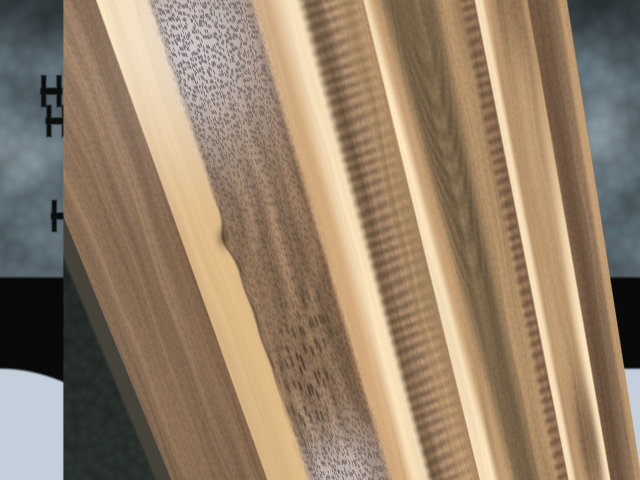
Write a Shadertoy shader that draws this texture.

```glsl
// A fan of walnut and sapwood planks lies across a dim grey workshop.
// One plank coordinate s follows the converging seams; tones are laid across it,
// then layered sines give the grain and cellular noise gives pores and mottling.

const float FAN_SHIFT = 0.398;      // sideways drift of the planks, top to bottom
const float FAN_NARROW = 0.205;     // how much the planks converge
const float BOARD_LEFT = -0.052;
const float BOARD_RIGHT = 1.181;
const float CUT_X = 0.132;          // upright edge of the left backdrop
const float SHELF_Y = 0.578;
const float RIPPLE_FREQ = 278.0;
const float GRAIN_DEPTH = 0.075;
const float PORE_DEPTH = 0.25;
const vec3 WALNUT = vec3(0.56, 0.45, 0.35);
const vec3 UMBER = vec3(0.45, 0.35, 0.265);
const vec3 TAN = vec3(0.74, 0.60, 0.44);
const vec3 SAP = vec3(0.86, 0.72, 0.53);
const vec3 CREAM = vec3(0.97, 0.88, 0.73);
const vec3 GLARE = vec3(0.87, 0.85, 0.88);
const vec3 STEEL = vec3(0.37, 0.43, 0.46);
const vec3 COAL = vec3(0.11, 0.13, 0.12);
const vec3 PAPER = vec3(0.77, 0.81, 0.86);

vec2 hash2(vec2 p) {
    vec3 a = fract(p.xyx * vec3(0.1031, 0.1030, 0.0973));
    a += dot(a, a.yzx + 33.33);
    return fract((a.xx + a.yz) * a.zy);
}

// Distance to the nearest scattered cell point
float cells(vec2 p) {
    vec2 id = floor(p), f = fract(p);
    float d = 4.0;
    for (int j = -1; j <= 1; j++)
        for (int i = -1; i <= 1; i++) {
            vec2 o = vec2(i, j);
            vec2 r = o + hash2(id + o) - f;
            d = min(d, dot(r, r));
        }
    return sqrt(d);
}

// Long fibres, wandering slowly down the plank
float grain(float s, float t) {
    float w = s + 0.006 * sin(t * 7.0 + s * 23.0) + 0.002 * sin(t * 23.0 + s * 60.0);
    float g = 0.0, f = 75.0, a = 0.5;
    for (int i = 0; i < 5; i++) {
        g += a * sin(w * f + 2.0 * sin(w * f * 0.37 + t * 3.0) + float(i));
        f *= 1.83;
        a *= 0.72;
    }
    return g;
}

float band(float s, float a, float b, float soft) {
    return smoothstep(a - soft, a + soft, s) * (1.0 - smoothstep(b - soft, b + soft, s));
}

float blob(vec2 p, vec2 centre, vec2 size) {
    vec2 d = (p - centre) / size;
    return exp(-dot(d, d));
}

void lay(inout vec3 c, vec3 tone, float s, float edge, float soft) {
    c = mix(c, tone, smoothstep(edge - soft, edge + soft, s));
}

vec3 backdrop(vec2 q, float px) {
    // Mottled wall, dim at the top
    float m = sin(q.x * 31.0 + 2.0 * sin(q.y * 17.0)) * sin(q.y * 21.0 + q.x * 9.0);
    vec3 c = STEEL * (0.92 + 0.12 * m + 0.16 * (0.5 - cells(q * 32.0)));
    c *= mix(0.55, 1.0, smoothstep(0.0, 0.15, q.y));
    c += 0.14 * blob(q, vec2(0.03, 0.32), vec2(0.09, 0.06));
    c += 0.14 * blob(q, vec2(1.26, 0.27), vec2(0.06, 0.09));
    // Dark brackets against the left wall
    for (int i = 0; i < 3; i++) {
        float k = float(i);
        vec2 b = abs(q - vec2(0.107 + 0.011 * k, 0.19 + 0.062 * k + 0.068 * k * (k - 1.0)));
        float d = min(max(b.x - 0.022, b.y - 0.006), max(abs(b.x - 0.016) - 0.004, b.y - 0.032));
        c = mix(c, COAL * 0.4, 1.0 - smoothstep(-px, 0.004, d));
    }
    // Black shelf and pale sheet below it
    lay(c, vec3(0.035, 0.035, 0.037), q.y, SHELF_Y, 0.004);
    float sheet = 0.768 + 1.6 * q.x * q.x * step(q.x, 0.5);
    lay(c, PAPER, q.y, sheet, 0.004);
    return c;
}

vec3 planks(vec2 q, float s, float px) {
    float t = q.y, e = 1.3 * px;
    // Base tones from left to right
    vec3 c = mix(WALNUT * 1.04, WALNUT * 0.93, t);
    lay(c, UMBER * 1.1, s, 0.17, 0.035);
    lay(c, mix(CREAM, SAP, smoothstep(0.05, 0.5, t)), s, 0.200, e);
    float bulge = 0.012 * blob(q, vec2(0.465, 0.505), vec2(0.06, 0.035));
    lay(c, WALNUT, s, 0.311 - bulge, 0.008);
    lay(c, UMBER * 1.1, s, 0.495, 0.03);
    lay(c, TAN * 1.1, s, 0.521, 0.009);
    lay(c, CREAM, s, 0.574, 0.022);
    lay(c, UMBER * vec3(1.08, 1.11, 1.10), s, 0.626, 0.012);
    lay(c, WALNUT * 1.09, s, 0.665, 0.012);
    lay(c, TAN * 0.92, s, 0.697, 0.017);
    lay(c, CREAM, s, 0.757, e);
    lay(c, TAN, s, 0.768 + 0.035 * t, 0.012);
    lay(c, WALNUT * vec3(0.85, 0.88, 0.84), s, 0.797 + 0.05 * t, 0.018);
    lay(c, TAN * 0.91, s, 0.905, 0.018);
    lay(c, UMBER * 1.2, s, 0.962, 0.009);
    lay(c, CREAM, s, 0.989, e);
    lay(c, TAN, s, 1.007, 0.007);
    lay(c, mix(TAN, CREAM, smoothstep(0.1, 0.7, t)), s, 1.078, 0.012);
    lay(c, UMBER, s, 1.099, e);
    lay(c, WALNUT, s, 1.14, 0.016);
    lay(c, TAN, s, 1.163, 0.006);
    c = mix(c, UMBER, 0.65 * band(s, 1.03, 1.085, 0.012)
        * (blob(vec2(0.0, t), vec2(0.0), vec2(1.0, 0.14)) + blob(vec2(0.0, t), vec2(0.0, 0.92), vec2(1.0, 0.13))));

    // Fibres, cross ripples and nested arches
    float dark = 1.0 - smoothstep(0.45, 0.75, c.g);
    c *= 1.0 + GRAIN_DEPTH * (0.4 + dark) * grain(s, t);
    float bars = sin(t * RIPPLE_FREQ + s * 90.0 + sin(t * 37.0));
    c *= 1.0 + bars * (0.12 * band(s, 0.625, 0.695, 0.012) + 0.06 * band(s, 0.69, 0.745, 0.015)
        + 0.13 * band(s, 0.958, 0.986, 0.006));
    float arch = t + 75.0 * (s - 0.862) * (s - 0.862);
    c *= 1.0 + 0.07 * sin(arch * 110.0 + 2.0 * sin(t * 19.0)) * band(s, 0.82, 0.90, 0.015) * band(t, 0.1, 0.59, 0.05);

    // Wavy figure in the broad walnut plank
    float core = band(s, 0.31, 0.525, 0.02);
    float figure = sin(s * 95.0 + 2.5 * sin(t * 11.0) + sin(t * 29.0 + s * 30.0));
    c *= 1.0 + 0.07 * figure * core * smoothstep(0.25, 0.4, t);

    // Glossy light, then pores that stay dark within it
    float shine = blob(q, vec2(0.39, 0.10), vec2(0.19, 0.25)) * (0.28 + 0.52 * core);
    shine += 0.65 * core * blob(q, vec2(0.71, 1.0), vec2(0.11, 0.11));
    c = mix(c, GLARE, shine);
    float pore = 1.0 - smoothstep(0.1, 0.55, cells(vec2(s * 165.0 + grain(s, t), t * 80.0)));
    c *= 1.0 - PORE_DEPTH * pore * (0.25 * dark + 0.3 * core + 1.4 * shine * core);
    float fleck = 1.0 - smoothstep(0.1, 0.4, cells(vec2(s * 75.0, t * 24.0)));
    c *= 1.0 - 0.4 * fleck * core * blob(q, vec2(0.64, 0.78), vec2(0.06, 0.18));

    // Knot and the dark thread leaving it
    c *= 1.0 - 0.35 * blob(q, vec2(0.465, 0.495), vec2(0.012, 0.02));
    float thread = abs(s - 0.311 + bulge - 0.002 * sin(t * 60.0));
    c *= 1.0 - 0.3 * (1.0 - smoothstep(0.001, 0.006, thread)) * band(t, 0.42, 0.8, 0.08);
    return c;
}

void mainImage(out vec4 fragColor, in vec2 fragCoord) {
    float px = 1.0 / iResolution.y;
    vec2 q = vec2(fragCoord.x, iResolution.y - fragCoord.y) * px;
    float s = (q.x - FAN_SHIFT * q.y) / (1.0 - FAN_NARROW * q.y);
    // Charcoal floor with the olive side of the board
    vec3 c = COAL * (0.9 + 0.5 * q.y) * (1.15 - 0.3 * cells(q * 45.0));
    lay(c, vec3(0.27, 0.26, 0.225), s, -0.092, 0.006);
    lay(c, planks(q, s, px), s, BOARD_LEFT, px);
    float outside = max(1.0 - smoothstep(CUT_X - px, CUT_X + px, q.x),
        smoothstep(BOARD_RIGHT - px, BOARD_RIGHT + px, s));
    fragColor = vec4(mix(c, backdrop(q, px), outside), 1.0);
}
```
